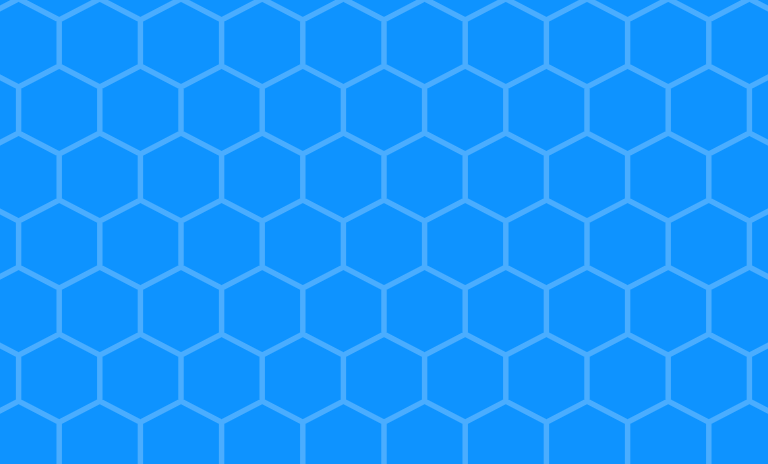
This pattern is drawn by a Shadertoy shader. Its source:

```glsl
// Lengths are fractions of the canvas height
#define CELL_WIDTH 0.1750
#define ROW_PITCH 0.1445
#define SIDE_LENGTH 0.0991
#define LINE_WIDTH 0.0117
#define ROW_OFFSET 0.1185
#define FILL_COLOR vec3(0.055, 0.576, 1.0)
#define LINE_COLOR vec3(0.29, 0.68, 1.0)

float segmentDistance(vec2 p, vec2 a, vec2 b) {
    vec2 ap = p - a, ab = b - a;
    float t = clamp(dot(ap, ab) / dot(ab, ab), 0.0, 1.0);
    return length(ap - ab * t);
}

// Distance to the nearest edge of a slightly flattened honeycomb
float honeycombDistance(vec2 p) {
    // Center on an upright edge; odd rows shift by half a cell
    float row = floor(p.y / ROW_PITCH + 0.5);
    p.y -= row * ROW_PITCH;
    p.x -= 0.5 * CELL_WIDTH * mod(row, 2.0);
    p.x -= CELL_WIDTH * floor(p.x / CELL_WIDTH + 0.5);

    // Mirror symmetry leaves one upright and one slanted edge
    p = abs(p);
    vec2 joint = vec2(0.0, 0.5 * SIDE_LENGTH);
    vec2 apex = vec2(0.5 * CELL_WIDTH, ROW_PITCH - 0.5 * SIDE_LENGTH);
    return min(segmentDistance(p, vec2(0.0), joint),
               segmentDistance(p, joint, apex));
}

void mainImage(out vec4 fragColor, in vec2 fragCoord) {
    vec2 p = (fragCoord - 0.5 * iResolution.xy) / iResolution.y;
    p.y -= ROW_OFFSET;

    // Blend across one pixel at the line border
    float border = honeycombDistance(p) - 0.5 * LINE_WIDTH;
    float line = clamp(0.5 - border * iResolution.y, 0.0, 1.0);
    fragColor = vec4(mix(FILL_COLOR, LINE_COLOR, line), 1.0);
}
```
